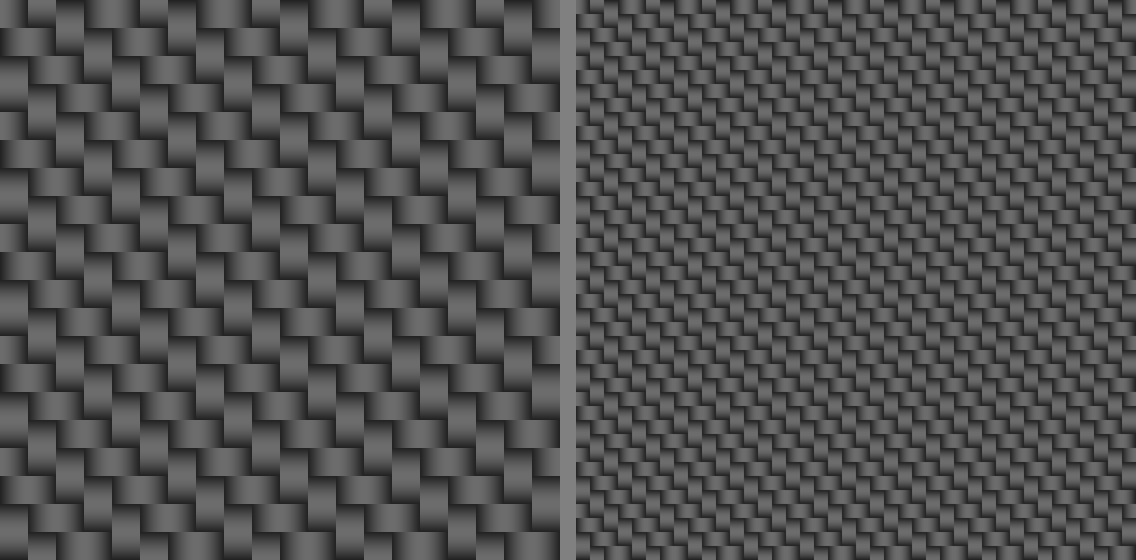
Left, the tile; right, the same tile 2 across and 2 down.
Write a WebGL 1 fragment shader that draws this pattern.

```glsl
precision highp float;
// Dark twill weave: each strand passes over two cells, then under two,
// stepping one cell per row. Every visible strand is a bowed ribbon, bright
// at its crown and dark where it dips under. Edges are supersampled.

uniform vec2 u_resolution;

#define REPEATS 5.0       // twill repeats across and down
#define PERIOD 4.0        // cells in one repeat
#define FLOAT_CELLS 2.0   // cells a strand covers before it dips
#define TWILL_SHIFT 2.0   // diagonal offset of the first row, in cells
#define DIP_GREY 0.127    // strand ends
#define CROWN_GREY 0.425  // strand middle
#define SAMPLES 3         // samples per pixel side

const float PI = 3.14159265;

// Brightness along a bowed strand, with t from 0 to 1 end to end
float strandGrey(float t) {
  return mix(DIP_GREY, CROWN_GREY, sin(PI * t));
}

float weaveGrey(vec2 uv) {
  vec2 p = fract(uv) * REPEATS * PERIOD;
  vec2 cell = floor(p);
  vec2 local = p - cell;

  // Position in the twill sequence: weft on top first, then warp
  float phase = mod(cell.x + cell.y + TWILL_SHIFT + 0.5, PERIOD) - 0.5;
  float weft = (phase + local.x) / FLOAT_CELLS;
  float warp = (phase - FLOAT_CELLS + local.y) / (PERIOD - FLOAT_CELLS);
  return phase < FLOAT_CELLS - 0.5 ? strandGrey(weft) : strandGrey(warp);
}

void main() {
  // Average a regular grid of samples inside the pixel
  float grey = 0.0;
  for (int j = 0; j < SAMPLES; j++) {
    for (int i = 0; i < SAMPLES; i++) {
      vec2 offset = (vec2(float(i), float(j)) + 0.5) / float(SAMPLES) - 0.5;
      grey += weaveGrey((gl_FragCoord.xy + offset) / u_resolution);
    }
  }
  gl_FragColor = vec4(vec3(grey / float(SAMPLES * SAMPLES)), 1.0);
}
```
